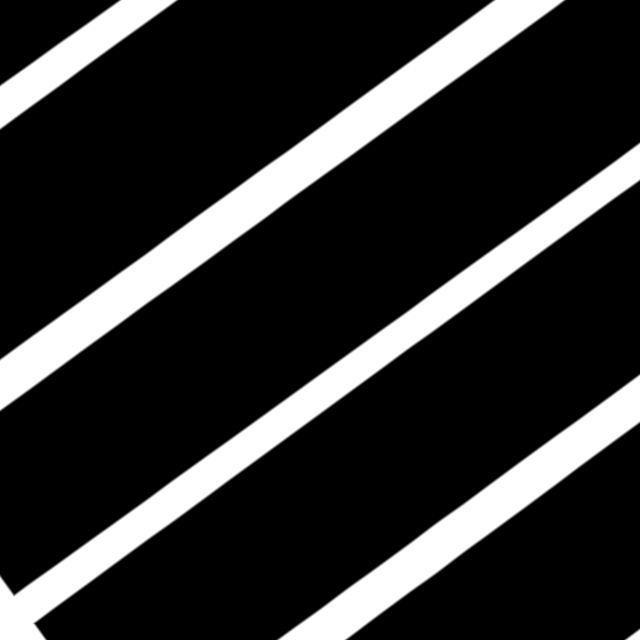
A WebGL 2 fragment shader for this pattern:

```glsl
#version 300 es
precision highp float;
// Bold white diagonal stripes on black, joined by a crossing bar at lower left.
// A loop places evenly spaced bands, each with a small shift, tilt and taper;
// low noise roughens their edges slightly.

uniform vec2 u_resolution;
out vec4 outColor;

const vec3 BLACK = vec3(0.0);
const vec3 WHITE = vec3(1.0);

const int STRIPE_COUNT = 5;
const float SPACING = 0.394;       // vertical step between stripes
const float FIRST_HEIGHT = -0.7674; // left-edge height of the lowest stripe
const float EDGE_SOFTNESS = 0.0028;
const float ROUGHNESS = 0.0012;

// Per stripe, from the lowest up: shift, slope, width at left, taper.
const vec4 VARIATION[STRIPE_COUNT] = vec4[](
    vec4( 0.0224, 0.729, 0.066,  0.000),
    vec4( 0.0149, 0.736, 0.080, -0.005),
    vec4( 0.0000, 0.727, 0.066, -0.009),
    vec4(-0.0166, 0.727, 0.079,  0.000),
    vec4( 0.0234, 0.722, 0.068, -0.015)
);

float hash(float n) {
    return fract(sin(n * 12.9898) * 43758.55);
}

// Smooth 1D value noise in the range -1 to 1.
float noise(float x) {
    float cell = floor(x);
    float t = smoothstep(0.0, 1.0, x - cell);
    return mix(hash(cell), hash(cell + 1.0), t) * 2.0 - 1.0;
}

// Signed distance to a sloped band; width is measured vertically.
float bandDistance(vec2 p, float height, float slope, float width) {
    float rise = abs(p.y - height - slope * p.x) - 0.5 * width;
    return rise * inversesqrt(1.0 + slope * slope);
}

float coverage(float dist, float softness) {
    return 1.0 - smoothstep(-softness, softness, dist);
}

void main() {
    vec2 p = gl_FragCoord.xy / u_resolution;
    float softness = max(EDGE_SOFTNESS, 0.7 / min(u_resolution.x, u_resolution.y));

    // Crossing bar, perpendicular to the stripes
    float dist = bandDistance(p, 0.0, -1.385, 0.2);

    // Diagonal stripes
    for (int i = 0; i < STRIPE_COUNT; i++) {
        vec4 v = VARIATION[i];
        float height = FIRST_HEIGHT + SPACING * float(i) + v.x;
        float width = v.z + v.w * p.x;
        float wobble = ROUGHNESS * noise(p.x * 22.0 + float(i) * 37.0);
        dist = min(dist, bandDistance(p, height, v.y, width + wobble));
    }

    outColor = vec4(mix(BLACK, WHITE, coverage(dist, softness)), 1.0);
}
```
